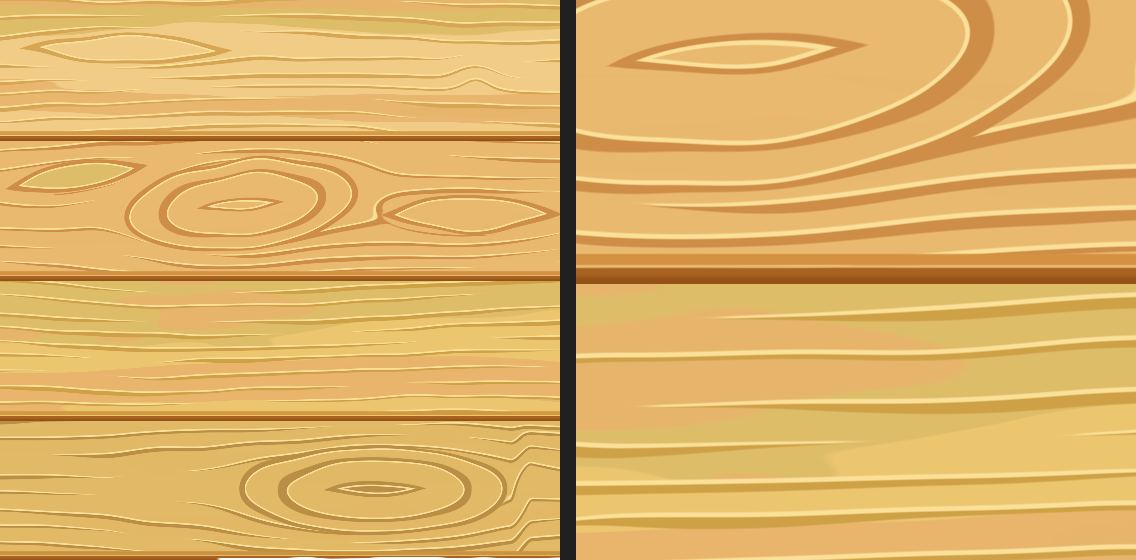
Left: the whole. Right: its middle third, enlarged.
Write a three.js fragment shader that draws this texture.

```glsl
// Four stacked wooden planks in flat warm tones, parted by dark seams.
// Grain strokes are level lines of a height field that flows around five knots;
// each stroke is a cream highlight above a darker, tapering groove.
varying vec2 vUv;

float hash(vec2 p) {
  return fract(sin(dot(p, vec2(127.1, 311.7))) * 43758.5453);
}

float noise(vec2 p) {
  vec2 i = floor(p), f = fract(p);
  f = f * f * (3.0 - 2.0 * f);
  return mix(mix(hash(i), hash(i + vec2(1.0, 0.0)), f.x),
             mix(hash(i + vec2(0.0, 1.0)), hash(i + 1.0), f.x), f.y);
}

// Smooth-edged strip between distances a and b
float band(float d, float a, float b) {
  return smoothstep(a - 0.0007, a + 0.0007, d) * (1.0 - smoothstep(b - 0.0007, b + 0.0007, d));
}

// Knot centre (xy) and radii (zw): two round knots, then three pointed ones
vec4 knotShape(int i) {
  return i == 0 ? vec4(0.43, 0.635, 0.20, 0.078)
       : i == 1 ? vec4(0.67, 0.125, 0.235, 0.075)
       : i == 2 ? vec4(0.84, 0.617, 0.155, 0.036)
       : i == 3 ? vec4(0.135, 0.684, 0.115, 0.026)
                : vec4(0.228, 0.913, 0.175, 0.028);
}

// Position relative to a knot, where its rim has length 1
vec2 knotSpace(vec2 p, vec4 k, int i) {
  vec2 q = p - k.xy;
  q.y -= q.x * (i == 0 ? 0.1 : i == 3 ? 0.16 : 0.0);
  return q / k.zw;
}

// Grain height, pushed apart around the knots; rim is the nearest knot radius squared
float grainHeight(vec2 p, out float rim) {
  float h = p.y + 0.022 * (noise(p * vec2(3.5, 9.0)) - 0.5)
                + 0.007 * (noise(p * vec2(11.0, 20.0) + 7.0) - 0.5);
  vec2 bump = (p - vec2(0.85, 0.87)) / vec2(0.045, 0.035);
  h -= 0.028 * exp(-dot(bump, bump));
  h -= 0.03 * smoothstep(0.91, 0.95, p.x) * (1.0 - smoothstep(0.22, 0.25, p.y));
  rim = 9.0;
  for (int i = 0; i < 5; i++) {
    vec4 k = knotShape(i);
    vec2 q = knotSpace(p, k, i);
    float r2 = dot(q, q);
    h -= q.y * k.w / max(r2, 1.0);
    rim = min(rim, r2);
  }
  return h;
}

// Signed distance to a ring of size s; sharp = 1 gives pointed ends
float ringDistance(vec2 q, vec2 radii, float s, float sharp) {
  float f = q.x * q.x + mix(q.y * q.y, abs(q.y), sharp) - s * s;
  vec2 slope = vec2(2.0 * q.x, mix(2.0 * q.y, 1.0, sharp)) / radii;
  return f / max(length(slope), 2.0);
}

void main() {
  vec2 p = vUv;
  float row = min(floor((p.y + 0.0025) * 4.0), 3.0);
  float y = p.y - row * 0.25;
  vec3 cream = vec3(0.98, 0.88, 0.60);
  vec3 olive = vec3(0.87, 0.74, 0.41);
  vec3 orange = vec3(0.91, 0.70, 0.42);
  vec3 wood = row > 2.5 ? vec3(0.945, 0.80, 0.53) : row > 1.5 ? vec3(0.915, 0.725, 0.435)
            : row > 0.5 ? vec3(0.925, 0.775, 0.435) : vec3(0.885, 0.725, 0.40);
  vec3 groove = row > 2.5 ? vec3(0.84, 0.65, 0.33) : row > 1.5 ? vec3(0.81, 0.555, 0.28)
              : row > 0.5 ? vec3(0.81, 0.63, 0.28) : vec3(0.73, 0.56, 0.27);

  // Long stains: olive near the top, orange lower down, strong on every other plank
  vec3 color = wood;
  float stain = noise(p * vec2(2.5, 20.0) + row * 5.0) + 0.15 * noise(p * vec2(9.0, 50.0));
  float strength = mod(row, 2.0) > 0.5 ? 1.0 : 0.12;
  float high = smoothstep(0.10, 0.22, y) * 0.55;
  float low = exp(-pow(abs(y - 0.065) / 0.03, 2.0)) * 0.5;
  color = mix(color, olive, strength * smoothstep(0.83, 0.845, stain + high - 0.08));
  color = mix(color, orange, strength * 0.85 * smoothstep(0.86, 0.875, stain + low));

  // Grain strokes, broken into tapering runs
  float rim, unused;
  float h = grainHeight(p, rim);
  vec2 slope = vec2(grainHeight(p + vec2(0.001, 0.0), unused) - h,
                    grainHeight(p + vec2(0.0, 0.001), unused) - h) / 0.001;
  float id = floor(h * 34.0) + row * 57.0;
  float d = (fract(h * 34.0) - 0.5 - 0.24 * (hash(vec2(id, 3.0)) - 0.5)) / 34.0 / max(length(slope), 0.4);
  float run = fract(p.x * (0.9 + 0.5 * hash(vec2(id, 8.0))) + hash(vec2(id, 1.0)));
  float taper = smoothstep(0.03, 0.2, run) * (1.0 - smoothstep(0.72, 0.94, run));
  float width = taper * (0.0025 + 0.005 * noise(vec2(p.x * 5.0, id)));
  float ink = smoothstep(0.0, 0.12, taper) * smoothstep(1.0, 1.08, rim);
  color = mix(color, groove, ink * band(d, -width, 0.0));
  color = mix(color, cream, ink * band(d, 0.0, 0.0012 + 0.0016 * taper));

  // Knots: nested rings that thicken toward their ends
  vec2 wobble = 0.01 * vec2(noise(p * 13.0), noise(p * 13.0 + 40.0)) - 0.005;
  for (int i = 0; i < 5; i++) {
    vec4 k = knotShape(i);
    vec2 q = knotSpace(p + wobble, k, i);
    float sharp = i > 1 ? 1.0 : 0.0;
    if (i == 3) color = mix(color, olive, 1.0 - smoothstep(-0.001, 0.001, ringDistance(q, k.zw, 0.85, 1.0)));
    for (int j = 0; j < 3; j++) {
      if (i > 1 && j > 0) break;
      float size = i > 1 ? 0.9 : j == 0 ? 0.98 : j == 1 ? 0.68 : 0.3;
      float pointed = j == 2 ? 0.85 : sharp;
      float ring = ringDistance(q, k.zw, size, pointed);
      float thick = 0.0035 + (j == 1 ? 0.014 : 0.004) * q.x * q.x + 0.003 * noise(p * 9.0);
      if (i == 1 && j == 2) color = mix(color, groove, 1.0 - smoothstep(-0.001, 0.001, ring));
      color = mix(color, groove, band(ring, 0.0, thick));
      color = mix(color, cream, band(ring, -0.0026, 0.0));
    }
  }

  // Plank edge: shaded lip, pale line, dark seam, chipped white at the very bottom
  color = mix(color, mix(groove, vec3(0.84, 0.58, 0.24), 0.6), band(y, 0.0088, 0.0155));
  color = mix(color, wood, band(y, 0.0072, 0.0088));
  color = mix(color, mix(vec3(0.58, 0.32, 0.09), vec3(0.66, 0.39, 0.13), smoothstep(0.0, 0.004, y)), band(y, -0.01, 0.0072));
  float chip = 0.0025 + 0.003 * noise(vec2(p.x * 22.0, 2.0));
  color = mix(color, vec3(1.0), smoothstep(0.385, 0.395, p.x) * (1.0 - smoothstep(chip - 0.0007, chip + 0.0007, p.y)));
  gl_FragColor = vec4(color, 1.0);
}
```
